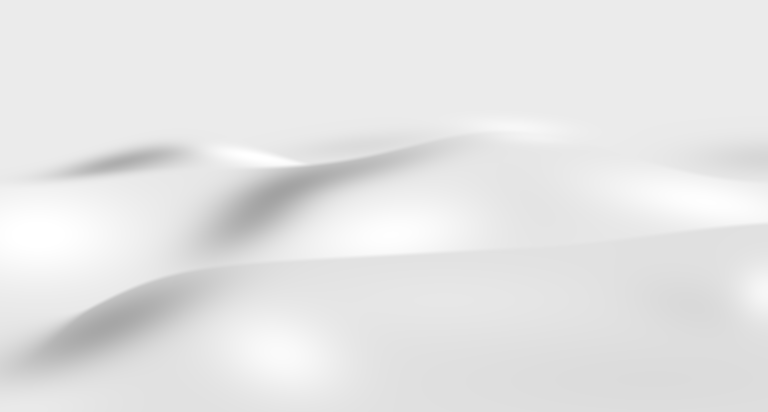
This background is drawn by a Shadertoy shader. Its source:

```glsl
const float SKY = 0.92;
const float BACK_TONE = 0.915;
const float MIDDLE_TONE = 0.905;
const float FRONT_TONE = 0.88;
const float CREST_BLUR = 0.007;
const float HAZE_BLUR = 0.035;

float bell(float x, float center, float width) {
    float d = (x - center) / width;
    return exp(-d * d);
}

// Soft elliptical patch, sheared so that it follows a slope
float patchAt(vec2 p, vec2 center, vec2 radius, float slope) {
    vec2 d = p - center;
    d.y -= slope * d.x;
    d /= radius;
    return exp(-dot(d, d));
}

float below(float y, float crest, float blur) {
    return 1.0 - smoothstep(crest - blur, crest + blur, y);
}

// Crest heights
float backCrest(float x) {
    return 0.55 + 0.112 * bell(x, 0.24, x < 0.24 ? 0.16 : 0.18);
}

float middleCrest(float x) {
    float ground = 0.555 + 0.035 * smoothstep(0.0, 0.3, x)
                 - 0.035 * smoothstep(0.75, 1.0, x);
    return ground + 0.09 * bell(x, 0.65, x < 0.65 ? 0.165 : 0.18);
}

float frontCrest(float x) {
    return 0.33 + 0.1 * x - 0.16 * bell(x, 0.0, 0.155)
         + 0.028 * smoothstep(0.7, 1.0, x);
}

// Tones of each layer
float skyTone(vec2 p) {
    return SKY
        - 0.06 * patchAt(p, vec2(0.47, 0.645), vec2(0.10, 0.03), 0.2)
        - 0.08 * patchAt(p, vec2(1.0, 0.615), vec2(0.10, 0.045), 0.0)
        + 0.05 * patchAt(p, vec2(0.67, 0.69), vec2(0.07, 0.025), -0.1);
}

float backTone(vec2 p) {
    return BACK_TONE
        - 0.24 * patchAt(p, vec2(0.145, 0.605), vec2(0.085, 0.033), 0.3)
        - 0.05 * patchAt(p, vec2(0.22, 0.63), vec2(0.05, 0.04), 0.0)
        + 0.09 * patchAt(p, vec2(0.33, 0.622), vec2(0.09, 0.025), -0.3);
}

float middleTone(vec2 p) {
    return MIDDLE_TONE
        + 0.10 * patchAt(p, vec2(0.05, 0.43), vec2(0.13, 0.12), 0.0)
        - 0.24 * patchAt(p, vec2(0.335, 0.485), vec2(0.08, 0.075), 0.9)
        - 0.17 * patchAt(p, vec2(0.46, 0.59), vec2(0.12, 0.04), 0.45)
        + 0.09 * patchAt(p, vec2(0.51, 0.43), vec2(0.12, 0.09), 0.2)
        - 0.02 * patchAt(p, vec2(0.68, 0.50), vec2(0.08, 0.12), 0.0)
        + 0.05 * patchAt(p, vec2(0.69, 0.67), vec2(0.07, 0.02), -0.1)
        + 0.09 * patchAt(p, vec2(0.92, 0.51), vec2(0.14, 0.065), -0.3);
}

float frontTone(vec2 p) {
    return FRONT_TONE
        - 0.23 * patchAt(p, vec2(0.14, 0.21), vec2(0.135, 0.075), 0.75)
        + 0.10 * patchAt(p, vec2(0.365, 0.14), vec2(0.085, 0.10), -0.3)
        + 0.05 * patchAt(p, vec2(0.0, 0.03), vec2(0.12, 0.09), 0.0)
        + 0.025 * patchAt(p, vec2(0.58, 0.27), vec2(0.20, 0.09), 0.0)
        - 0.03 * patchAt(p, vec2(0.90, 0.26), vec2(0.08, 0.07), -0.3)
        - 0.02 * patchAt(p, vec2(0.85, 0.08), vec2(0.25, 0.10), 0.0)
        + 0.09 * patchAt(p, vec2(1.0, 0.29), vec2(0.04, 0.07), 0.0);
}

void mainImage(out vec4 fragColor, in vec2 fragCoord) {
    vec2 p = fragCoord / iResolution.xy;

    // Crests sharpen away from the hazy left side
    float backBlur = mix(HAZE_BLUR, CREST_BLUR, smoothstep(0.22, 0.4, p.x));
    float middleBlur = mix(0.018, CREST_BLUR, smoothstep(0.1, 0.35, p.x));
    float frontBlur = mix(0.09, CREST_BLUR, smoothstep(0.0, 0.12, p.x));

    // Layers from far to near
    float tone = skyTone(p);
    tone = mix(tone, backTone(p), below(p.y, backCrest(p.x), backBlur));
    tone = mix(tone, middleTone(p), below(p.y, middleCrest(p.x), middleBlur));
    tone = mix(tone, frontTone(p), below(p.y, frontCrest(p.x), frontBlur));

    fragColor = vec4(vec3(clamp(tone, 0.0, 1.0)), 1.0);
}
```
